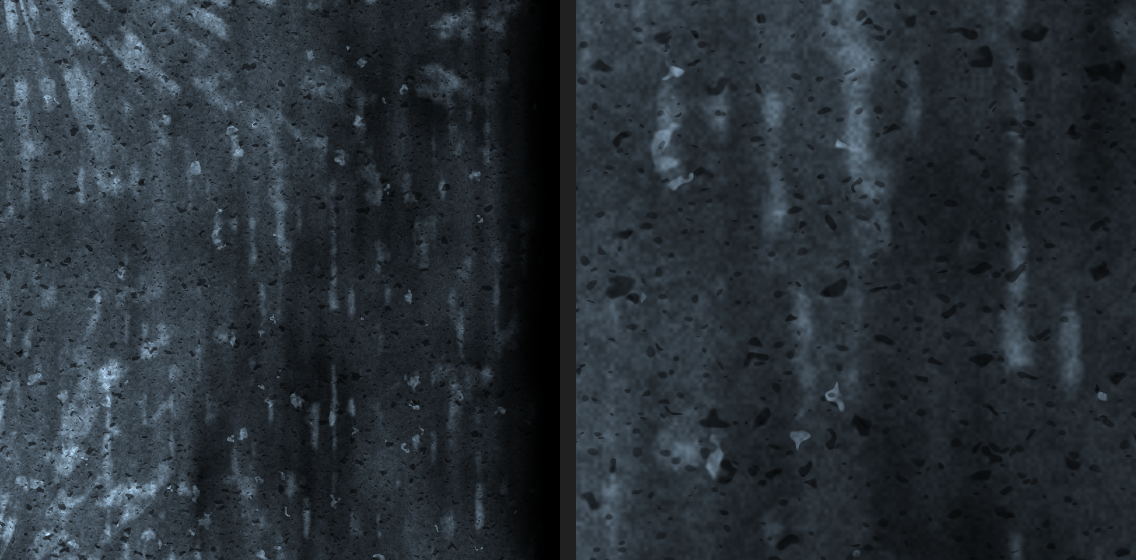
Left, the full canvas; right, a detail of the centre.
Give the GLSL for this texture, as a three.js fragment shader.

```glsl
// Weathered blue-grey stone wall with fanning pale streaks, chips, pits and a black right edge.
varying vec2 vUv;

const vec3 STONE_TINT = vec3(0.735, 0.88, 1.0);

float hash(vec2 p) {
  vec3 q = fract(p.xyx * vec3(0.1031, 0.1030, 0.0973));
  q += dot(q, q.yzx + 33.33);
  return fract((q.x + q.y) * q.z);
}

float noise(vec2 p) {
  vec2 cell = floor(p);
  vec2 f = fract(p);
  f = f * f * (3.0 - 2.0 * f);
  float low = mix(hash(cell), hash(cell + vec2(1.0, 0.0)), f.x);
  float high = mix(hash(cell + vec2(0.0, 1.0)), hash(cell + vec2(1.0, 1.0)), f.x);
  return mix(low, high, f.y);
}

float fbm(vec2 p) {
  float sum = 0.0;
  float weight = 0.533;
  for (int i = 0; i < 4; i++) {
    sum += weight * noise(p);
    p = mat2(1.6, 1.2, -1.2, 1.6) * p + 17.3;
    weight *= 0.5;
  }
  return sum;
}

// Elongated noise, broken up by a finer rough pattern.
float streaks(vec2 along, vec2 p, float threshold) {
  float body = 0.6 * noise(along) + 0.4 * fbm(p * 48.0 + 5.0);
  return smoothstep(threshold, threshold + 0.32, body);
}

// Streaks radiating from a point: angle across, distance along.
float fan(vec2 p, vec2 center, float spokes, float threshold) {
  vec2 d = p - center;
  float angle = atan(d.x, abs(d.y)) + 0.07 * (fbm(p * 9.0) - 0.5);
  return streaks(vec2(angle * spokes, length(d) * 12.0) + 40.0, p, threshold);
}

// Scattered irregular blobs; amount is the share of cells that hold one.
float blobs(vec2 p, float count, float amount, vec2 stretch, float seed) {
  vec2 q = p * count + 0.5 * (vec2(noise(p * 130.0), noise(p * 130.0 + 71.0)) - 0.5);
  vec2 home = floor(q);
  float cover = 0.0;
  for (int y = -1; y <= 1; y++) {
    for (int x = -1; x <= 1; x++) {
      vec2 cell = home + vec2(float(x), float(y));
      vec2 id = cell + seed;
      vec2 spot = cell + vec2(hash(id + 11.0), hash(id + 29.0));
      float radius = mix(0.14, 0.42, pow(hash(id + 47.0), 2.0));
      float inside = 1.0 - smoothstep(radius * 0.5, radius, length((q - spot) * stretch));
      cover = max(cover, inside * step(hash(id + 83.0), amount));
    }
  }
  return cover;
}

// Dark hollows with a faintly lit lower rim.
float pits(vec2 p, float count, float amount, float seed) {
  vec2 shape = vec2(0.85, 1.25);
  float hollow = blobs(p, count, amount, shape, seed);
  float rim = blobs(p + vec2(0.0, 0.3 / count), count, amount, shape, seed);
  return hollow - 0.25 * rim * (1.0 - hollow);
}

float softSpot(vec2 p, vec2 center, vec2 size) {
  vec2 d = (p - center) / size;
  return exp(-dot(d, d));
}

// Broad light and shade of the wall.
float wallTone(vec2 p) {
  float tone = mix(0.315, 0.165, smoothstep(0.0, 0.85, p.x));
  tone += 0.06 * softSpot(p, vec2(0.1, 0.1), vec2(0.25, 0.18));
  tone += 0.05 * softSpot(p, vec2(0.3, 1.0), vec2(0.5, 0.14));
  tone -= 0.05 * softSpot(p, vec2(0.1, 0.57), vec2(0.3, 0.06));
  tone -= 0.12 * softSpot(p, vec2(0.38 - 0.2 * (0.2 - p.y), 0.15), vec2(0.045, 0.14));
  float seam = smoothstep(0.495, 0.515, p.x) * (1.0 - smoothstep(0.55, 0.75, p.x));
  tone -= 0.055 * seam * (1.0 - smoothstep(0.3, 0.65, p.y));
  tone += 0.2 * (fbm(p * 6.0 + 3.0) - 0.5);
  tone += 0.09 * (noise(vec2(p.x * 42.0, p.y * 5.0)) - 0.5);
  return tone;
}

void main() {
  vec2 p = vUv;
  float tone = wallTone(p);

  // Pale streaks: upper fan, lower left fan and vertical drips
  float upper = smoothstep(0.62, 0.95, p.y + 0.12 * (0.4 - p.x));
  float lower = (1.0 - smoothstep(0.3, 0.65, p.y)) * (1.0 - smoothstep(0.25, 0.42, p.x));
  tone += 0.32 * upper * fan(p, vec2(0.0, 1.15), 24.0, 0.49);
  tone += 0.3 * lower * fan(p, vec2(-0.05, -0.1), 20.0, 0.53);
  tone += 0.24 * (1.0 - upper) * streaks(vec2(p.x * 62.0, p.y * 15.0), p, 0.58);

  // Bright chips, denser toward the lower centre
  float crowd = softSpot(p, vec2(0.45, 0.2), vec2(0.32, 0.22));
  float chips = blobs(p, 32.0, 0.05 + 0.17 * crowd, vec2(1.0, 0.8), 7.0);
  tone += 0.24 * chips * (0.6 + 0.8 * noise(p * 160.0));

  // Pits, pores and fine grain
  tone *= 1.0 - 0.5 * pits(p, 52.0, 0.3, 130.0);
  tone *= 1.0 - 0.38 * pits(p, 105.0, 0.4, 310.0);
  tone *= 1.0 + 0.5 * (fbm(p * 150.0) - 0.5);
  tone *= 1.0 + 0.32 * (noise(p * 400.0) - 0.5);

  // Fade into black at the right
  float fade = 1.0 - smoothstep(0.85, 0.98, p.x + 0.02 * (fbm(p * 8.0) - 0.5));
  gl_FragColor = vec4(STONE_TINT * max(tone, 0.02) * fade, 1.0);
}
```
